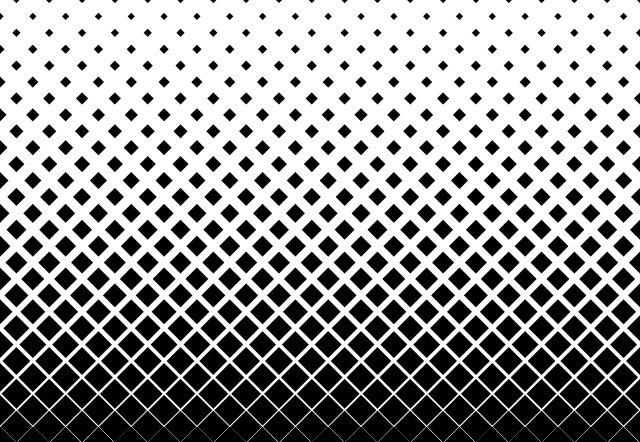
Reproduce this pattern procedurally as a Shadertoy shader.

```glsl
// Halftone fade: black diamonds on white that grow row by row toward the bottom.

// Box-filtered coverage of a periodic bar (period 2, half width r), t from its centre.
vec2 barCoverage(vec2 t, float r, float blur) {
    vec2 own = clamp((r - t) / blur + 0.5, 0.0, 1.0);
    vec2 neighbour = clamp((r - 2.0 + t) / blur + 0.5, 0.0, 1.0);
    return min(own + neighbour, 1.0);
}

void mainImage(out vec4 fragColor, in vec2 fragCoord) {
    // 39 half-cells across, rows counted down from the top edge
    float unit = iResolution.x / 39.0;
    vec2 p = vec2(fragCoord.x, iResolution.y - fragCoord.y) / unit;

    // Diagonal axes turn the staggered diamonds into a square grid
    vec2 diagonal = vec2(p.x + p.y, p.x - p.y);
    vec2 centre = 2.0 * floor(diagonal * 0.5) + 1.0;
    float row = 0.5 * (centre.x - centre.y);

    // Diamond size grows linearly until the tiles touch
    float radius = min(0.19 + 0.03 * row, 1.0);
    vec2 bars = barCoverage(abs(diagonal - centre), radius, 1.414 / unit);

    vec3 color = mix(vec3(1.0), vec3(0.0), bars.x * bars.y);
    fragColor = vec4(color, 1.0);
}
```
